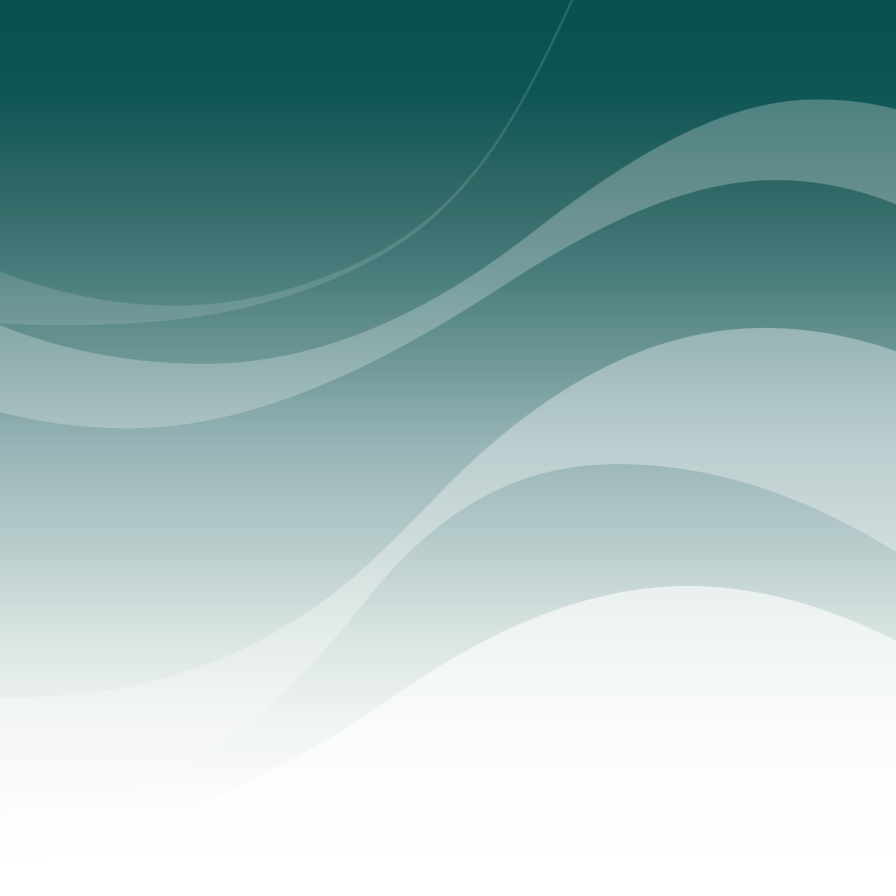
A Shadertoy shader for this background:

```glsl
// Translucent flowing ribbons over a vertical teal-to-white gradient.

// Smooth curve through knots (x, height, slope), straight past the last one.
float curve(float x, vec3 knots[5]) {
    vec3 last = knots[4];
    float height = last.y + last.z * (x - last.x);
    for (int i = 0; i < 4; i++) {
        vec3 a = knots[i], b = knots[i + 1];
        if (x >= a.x && x < b.x) {
            float span = b.x - a.x;
            float t = (x - a.x) / span, s = 1.0 - t;
            height = mix(a.y, b.y, t * t * (3.0 - 2.0 * t))
                   + span * t * s * (a.z * s - b.z * t);
        }
    }
    return height;
}

// Antialiased coverage of the area below an edge.
float below(float y, float edge) {
    float d = edge - y;
    return clamp(0.5 + d / max(fwidth(d), 1e-5), 0.0, 1.0);
}

// Coverage between an upper and a lower edge.
float ribbon(float y, float upper, float lower) {
    return max(below(y, upper) - below(y, lower), 0.0);
}

// Evenly spaced colour stops, from the top down.
vec3 backdrop(float depth) {
    vec3 stops[11] = vec3[11](
        vec3(0.03, 0.31, 0.31), vec3(0.05, 0.33, 0.33), vec3(0.17, 0.40, 0.39),
        vec3(0.28, 0.48, 0.48), vec3(0.43, 0.59, 0.59), vec3(0.60, 0.71, 0.72),
        vec3(0.71, 0.79, 0.79), vec3(0.84, 0.89, 0.88), vec3(0.94, 0.955, 0.955),
        vec3(0.99), vec3(1.0));
    float f = clamp(depth, 0.0, 0.9999) * 10.0;
    int i = int(f);
    return mix(stops[i], stops[i + 1], fract(f));
}

void mainImage(out vec4 fragColor, in vec2 fragCoord) {
    vec2 uv = fragCoord / iResolution.xy;
    float x = uv.x, y = uv.y;
    vec3 color = backdrop(1.0 - y);

    // Thin ribbon sweeping up to the top edge
    float thinTop = curve(x, vec3[5](
        vec3(0.0, 0.697, -0.39), vec3(0.195, 0.659, 0.0), vec3(0.391, 0.703, 0.45),
        vec3(0.547, 0.833, 1.4), vec3(0.637, 1.0, 2.2)));
    float thinBase = curve(x, vec3[5](
        vec3(0.0, 0.639, -0.05), vec3(0.065, 0.637, 0.0), vec3(0.391, 0.697, 0.47),
        vec3(0.547, 0.828, 1.4), vec3(0.640, 1.0, 2.2)));
    color = mix(color, vec3(0.96), 0.14 * ribbon(y, thinTop, thinBase));

    // Middle ribbon
    float midTop = curve(x, vec3[5](
        vec3(0.0, 0.637, -0.4), vec3(0.228, 0.594, 0.0), vec3(0.592, 0.739, 0.78),
        vec3(0.911, 0.889, 0.0), vec3(1.0, 0.878, -0.27)));
    float midBase = curve(x, vec3[5](
        vec3(0.0, 0.540, -0.25), vec3(0.143, 0.522, 0.0), vec3(0.56, 0.680, 0.65),
        vec3(0.866, 0.799, 0.0), vec3(1.0, 0.772, -0.4)));
    color = mix(color, vec3(0.96), 0.27 * ribbon(y, midTop, midBase));

    // Broad lower ribbon
    float broadTop = curve(x, vec3[5](
        vec3(0.0, 0.221, 0.0), vec3(0.366, 0.333, 0.74), vec3(0.495, 0.454, 1.02),
        vec3(0.853, 0.634, 0.0), vec3(1.0, 0.608, -0.35)));
    float broadBase = curve(x, vec3[5](
        vec3(0.0, 0.095, 0.05), vec3(0.26, 0.177, 0.75), vec3(0.411, 0.333, 1.25),
        vec3(0.69, 0.482, 0.0), vec3(1.0, 0.384, -0.62)));
    color = mix(color, vec3(0.98), 0.36 * ribbon(y, broadTop, broadBase));

    // Pale hill at the bottom
    float hill = curve(x, vec3[5](
        vec3(0.0, 0.036, 0.1), vec3(0.352, 0.167, 0.55), vec3(0.482, 0.251, 0.63),
        vec3(0.768, 0.346, 0.0), vec3(1.0, 0.285, -0.5)));
    color = mix(color, vec3(1.0), 0.62 * below(y, hill));

    fragColor = vec4(color, 1.0);
}
```
